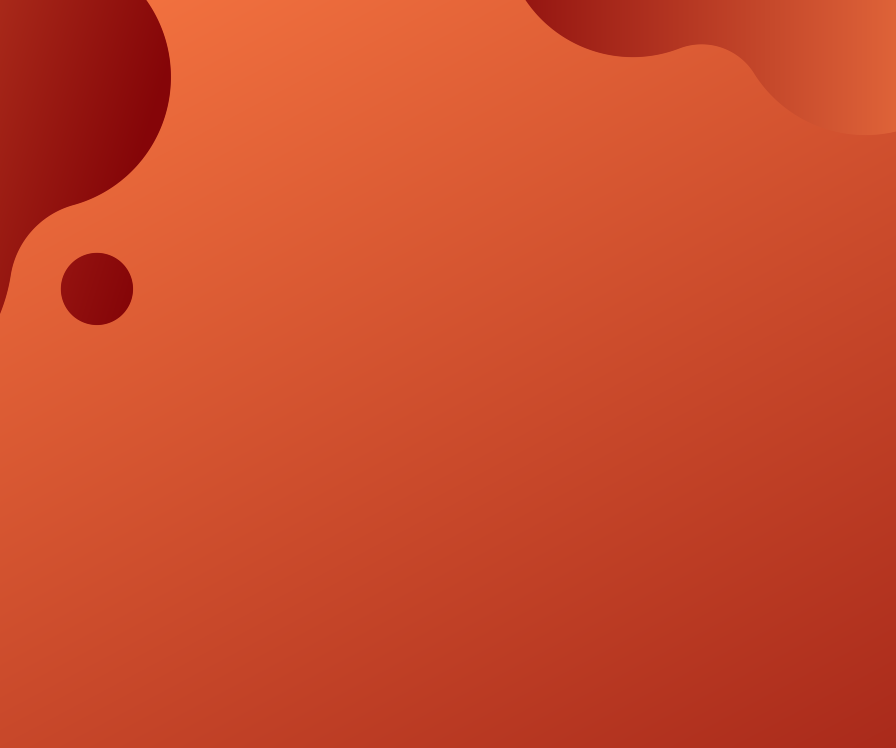
Give the GLSL for this background, as a WebGL 1 fragment shader.

```glsl
precision highp float;
uniform vec2 u_resolution;

// Signed distance to the line a-b, negative on its left side
float lineSide(vec2 p, vec2 a, vec2 b) {
  vec2 d = normalize(b - a);
  return dot(p - a, vec2(d.y, -d.x));
}

float disc(vec2 p, vec2 center, float radius) {
  return length(p - center) - radius;
}

// Two discs joined by a concave arc tangent to both; a, b, hollow run counterclockwise
float blob(vec2 p, vec2 a, vec2 b, vec2 hollow, float hollowRadius) {
  float discs = min(disc(p, a, distance(a, hollow) - hollowRadius),
                    disc(p, b, distance(b, hollow) - hollowRadius));
  float wedge = max(lineSide(p, a, b), max(lineSide(p, b, hollow), lineSide(p, hollow, a)));
  return min(discs, max(wedge, -disc(p, hollow, hollowRadius)));
}

float coverage(float d) {
  float halfPixel = 0.6 / u_resolution.y;
  return 1.0 - smoothstep(-halfPixel, halfPixel, d);
}

void main() {
  vec2 p = gl_FragCoord.xy / u_resolution.y;
  vec2 fromTop = vec2(p.x, 1.0 - p.y);
  vec3 crimson = vec3(0.52, 0.02, 0.03);

  // Diagonal backdrop
  float slope = dot(fromTop, vec2(0.47, 0.88)) / 1.442;
  vec3 color = mix(vec3(0.965, 0.46, 0.255), vec3(0.665, 0.165, 0.105), clamp(slope, 0.0, 1.0));

  // Upper left blob
  float shade = dot(fromTop, vec2(0.95, 0.3)) / 0.24;
  vec3 leftColor = mix(vec3(0.66, 0.16, 0.10), crimson, clamp(shade, 0.0, 1.0));
  float leftBlob = blob(p, vec2(0.051, 0.897), vec2(-0.2157, 0.668), vec2(0.129, 0.614), 0.116);
  color = mix(color, leftColor, coverage(leftBlob));

  // Small dot nested in the hollow
  vec2 dotCenter = vec2(0.1296, 0.6137);
  float dotShade = dot(p - dotCenter, vec2(0.95, -0.3)) / 0.096 + 0.5;
  vec3 dotColor = mix(vec3(0.58, 0.07, 0.06), crimson, clamp(dotShade, 0.0, 1.0));
  color = mix(color, dotColor, coverage(disc(p, dotCenter, 0.0483)));

  // Upper right blob, fading into the backdrop
  float fade = clamp((p.x - 0.709) / 0.487, 0.0, 1.0);
  vec3 rightColor = mix(vec3(0.59, 0.09, 0.07), vec3(0.87, 0.385, 0.22), fade);
  float rightBlob = blob(p, vec2(1.157, 0.995), vec2(0.846, 1.0966), vec2(0.938, 0.858), 0.0827);
  color = mix(color, rightColor, coverage(rightBlob));

  gl_FragColor = vec4(color, 1.0);
}
```
